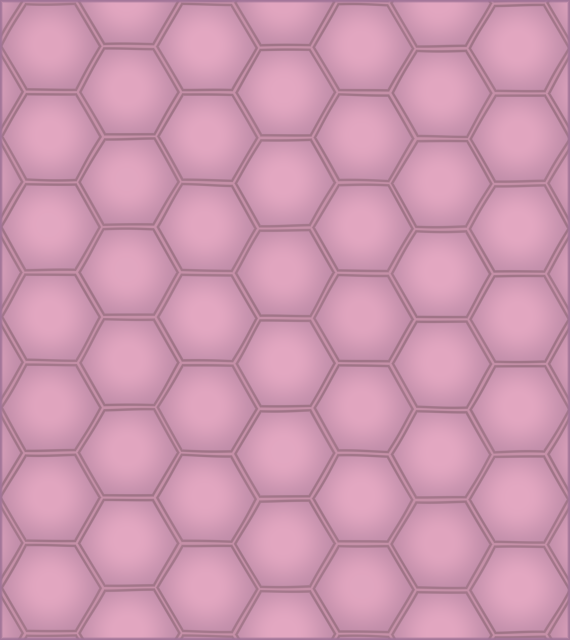
Write a WebGL 1 fragment shader that draws this pattern.

```glsl
precision highp float;

// Pink honeycomb: flat-topped hexagons, each with a soft radial glow and its
// own inset outline, so neighbours share a double line. Layered sines give
// the outlines a hand-drawn wobble, and a thin purple rim frames the canvas.

uniform vec2 u_resolution;

const float ROW_HEIGHT = 0.141;                 // in canvas heights
const vec2 FIRST_CELL = vec2(0.0794, 0.9275);   // centre of the top left cell
const float TILT = 0.0045;                      // slight downward drift to the right
const vec2 LATTICE = vec2(1.7320508, 1.0);

const vec3 GLOW = vec3(0.885, 0.650, 0.752);
const vec3 SHADE = vec3(0.750, 0.550, 0.660);
const vec3 GROUT = vec3(0.775, 0.565, 0.660);
const vec3 LINE = vec3(0.625, 0.455, 0.528);
const vec3 RIM = vec3(0.630, 0.455, 0.595);

float hash(vec2 p) {
    return fract(sin(dot(p, vec2(127.1, 311.7))) * 4375.85);
}

// Layered sines that bend the grid a little
vec2 wobble(vec2 p) {
    vec2 slow = sin(p.yx * vec2(2.3, 2.9) + vec2(0.4, 1.7));
    vec2 quick = sin(p.yx * vec2(7.1, 6.3) + p * 3.7 + vec2(2.1, 0.6));
    return 0.006 * slow + 0.003 * quick;
}

// Offset from the nearest hexagon centre; cells are one unit tall
vec2 hexOffset(vec2 p) {
    vec2 a = mod(p + 0.5 * LATTICE, LATTICE) - 0.5 * LATTICE;
    vec2 b = mod(p, LATTICE) - 0.5 * LATTICE;
    return dot(a, a) < dot(b, b) ? a : b;
}

// Distance inward from the border of a flat-topped hexagon
float hexInset(vec2 q) {
    q = abs(q);
    return 0.5 - max(q.y, dot(q, vec2(0.8660254, 0.5)));
}

// Antialiased stroke around a signed distance of zero
float stroke(float d, float halfWidth, float blur) {
    return 1.0 - smoothstep(halfWidth - blur, halfWidth + blur, abs(d));
}

// Glow fading outward, lit slightly from the upper left
vec3 cellColor(vec2 q, float tone) {
    float r = length(q - vec2(-0.02, 0.025));
    float fade = smoothstep(0.12, 0.62, r);
    return mix(GLOW, SHADE, fade) + 0.012 * (tone - 0.5);
}

void main() {
    vec2 uv = gl_FragCoord.xy / u_resolution.y;
    vec2 size = u_resolution / u_resolution.y;
    float pixel = 1.0 / (u_resolution.y * ROW_HEIGHT);

    // Honeycomb coordinates
    vec2 p = uv - FIRST_CELL;
    p.y += TILT * p.x;
    p /= ROW_HEIGHT;
    p += wobble(p);
    vec2 q = hexOffset(p);
    vec2 cell = floor((p - q) / (0.5 * LATTICE) + 0.5);
    float inset = hexInset(q);

    // Cell fill, pale grout between the outlines, then the outline itself
    vec3 color = cellColor(q, hash(cell));
    float lineAt = 0.026 + 0.003 * sin(p.x * 5.3 + p.y * 4.1 + hash(cell) * 6.28);
    float inside = smoothstep(-pixel, pixel, inset - lineAt);
    color = mix(GROUT, color, inside);
    float ink = 0.94 + 0.06 * sin(p.x * 3.1 - p.y * 4.7);
    color = mix(color, LINE, ink * stroke(inset - lineAt, 0.0135, 0.8 * pixel));

    // Soft rim along the canvas edge
    vec2 margin = min(uv, size - uv);
    float edge = min(margin.x, margin.y);
    color = mix(color, RIM, 0.95 * (1.0 - smoothstep(0.0012, 0.0055, edge)));

    gl_FragColor = vec4(color, 1.0);
}
```
